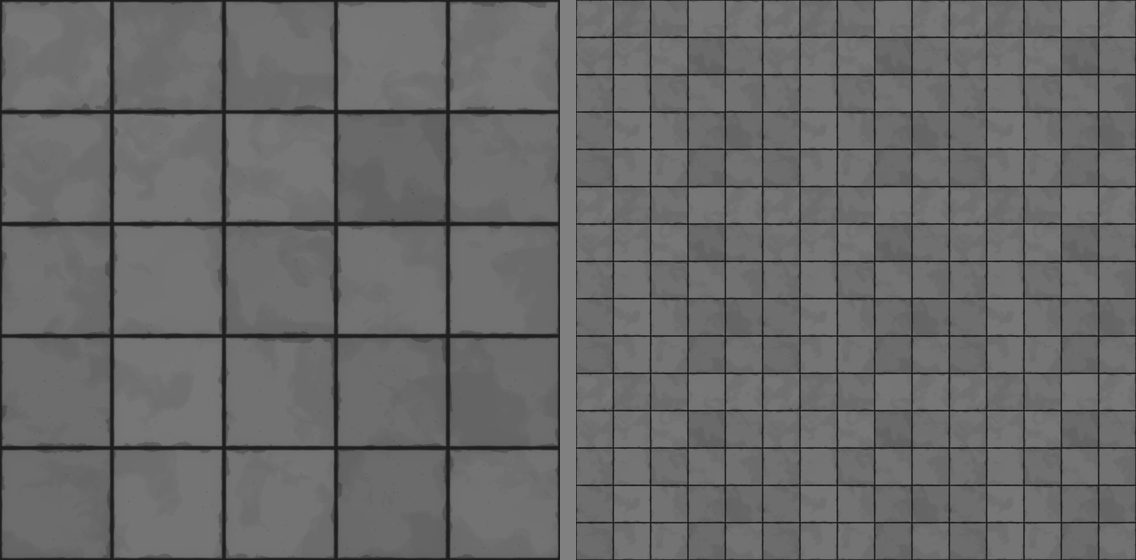
Left, the tile; right, the same tile 3 across and 3 down.
Write a WebGL 2 fragment shader that draws this texture.

```glsl
#version 300 es
precision highp float;
// Square grey stone tiles, five by five, parted by dark soft grooves.
// Each tile has its own tone, cloudy stains, pits and ragged grimy edges,
// all made from wrapping value noise and a rounded box distance.

uniform vec2 u_resolution;
out vec4 fragColor;

const float TILES = 5.0;
const float GROOVE_TONE = 0.12;
const float LIGHT_TONE = 0.462;
const float TONE_RANGE = 0.055;

float hash(vec2 p) {
  vec3 q = fract(p.xyx * 0.1031);
  q += dot(q, q.yzx + 33.33);
  return fract((q.x + q.y) * q.z);
}

vec2 hash2(vec2 p) {
  return vec2(hash(p + 17.0), hash(p + 59.0));
}

// Value noise that repeats after a whole number of cells
float noise(vec2 p, float period) {
  vec2 cell = floor(p);
  vec2 f = p - cell;
  vec2 s = f * f * (3.0 - 2.0 * f);
  vec2 a = mod(cell, period);
  vec2 b = mod(cell + 1.0, period);
  return mix(mix(hash(a), hash(vec2(b.x, a.y)), s.x),
             mix(hash(vec2(a.x, b.y)), hash(b), s.x), s.y);
}

float fbm(vec2 p, float period) {
  float sum = 0.0;
  float weight = 0.5;
  for (int i = 0; i < 5; i++) {
    sum += weight * noise(p, period);
    p *= 2.0;
    period *= 2.0;
    weight *= 0.5;
  }
  return sum / 0.96875;
}

// Distance inward from the rounded border of a unit tile
float insetDistance(vec2 local, float radius) {
  vec2 q = abs(local - 0.5) - 0.5 + radius;
  return radius - length(max(q, 0.0)) - min(max(q.x, q.y), 0.0);
}

// Cloudy patches with fairly crisp outlines, in two depths
float stains(vec2 p, float frequency, float bias) {
  float period = TILES * frequency;
  vec2 q = p * frequency;
  vec2 warp = vec2(fbm(q + 3.0, period), fbm(q + 8.0, period)) - 0.5;
  float n = fbm(q + warp, period) + bias;
  return 0.6 * smoothstep(0.53, 0.59, n) + 0.4 * smoothstep(0.62, 0.67, n);
}

// Sparse tiny round pits
float pits(vec2 p, float density, float amount, float blur) {
  vec2 q = p * density;
  vec2 cell = mod(floor(q), TILES * density);
  vec2 center = 0.3 + 0.4 * hash2(cell);
  float radius = 0.1 + 0.12 * hash(cell + 7.0);
  float disc = 1.0 - smoothstep(radius - blur, radius + blur, length(fract(q) - center));
  return disc * step(hash(cell + 31.0), amount);
}

// Grime that creeps unevenly from the border into the tile
float edgeGrime(vec2 p, float d, float blur) {
  float n = fbm(p * 7.0, TILES * 7.0);
  float reach = 0.016 + 0.16 * max(n - 0.5, 0.0);
  return 1.0 - smoothstep(reach - blur, reach + blur, d);
}

void main() {
  vec2 p = gl_FragCoord.xy / u_resolution * TILES;
  float pixel = TILES / min(u_resolution.x, u_resolution.y);
  vec2 tile = mod(floor(p), TILES);
  vec2 shifted = p + floor(hash2(tile) * 40.0) * 0.37;
  float d = insetDistance(fract(p), 0.025);

  // Tile tone, with few tiles much darker than the rest
  float pick = hash(tile + 5.0);
  float tone = LIGHT_TONE - TONE_RANGE * pick * pick;

  // Surface wear
  float bias = 0.08 * (hash(tile + 23.0) - 0.6) + 0.08 * (1.0 - smoothstep(0.0, 0.25, d));
  tone -= 0.028 * stains(shifted, 3.0, bias);
  tone += 0.008 * (fbm(shifted * 2.0, TILES * 2.0) - 0.5);
  tone -= 0.035 * pits(p, 24.0, 0.05 * hash(tile + 41.0), max(0.06, pixel * 12.0));

  // Dirty borders and the soft shade beside the groove
  tone -= 0.075 * edgeGrime(shifted, d, max(0.008, pixel * 0.5));
  tone -= 0.04 * exp(-max(d, 0.0) / 0.03);

  // Groove with a slightly wavering rim
  float waver = 0.008 * (fbm(p * 10.0, TILES * 10.0) - 0.5);
  float rim = smoothstep(0.006, max(0.028, 0.006 + pixel), d + waver);
  tone = mix(GROOVE_TONE, tone, rim);

  fragColor = vec4(vec3(tone), 1.0);
}
```
